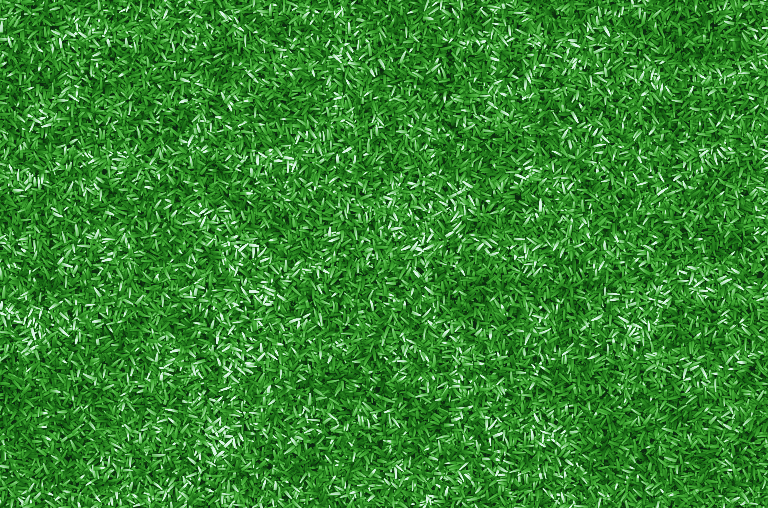
This texture is drawn by a WebGL 1 fragment shader. Its source:

```glsl
precision highp float;
// Dense artificial turf seen from above: short, glossy, randomly turned blades.
// Jittered grids of tapered blades are stacked from the dark floor upwards;
// each blade shades what lies below, and the final tone is mapped to greens.

uniform vec2 u_resolution;

const int LAYERS = 9;
const float CELL = 0.017;    // grid spacing, in canvas heights
const float SHADOW = 0.0034; // reach of the shade around a blade
const float CONTRAST = 1.36;

float hash(vec2 p) {
  return fract(sin(dot(p, vec2(127.1, 311.7))) * 43758.5453);
}

float valueNoise(vec2 p) {
  vec2 i = floor(p);
  vec2 f = fract(p);
  f = f * f * (3.0 - 2.0 * f);
  float low = mix(hash(i), hash(i + vec2(1.0, 0.0)), f.x);
  float high = mix(hash(i + vec2(0.0, 1.0)), hash(i + vec2(1.0, 1.0)), f.x);
  return mix(low, high, f.y);
}

vec2 rotate(vec2 p, float angle) {
  float c = cos(angle);
  float s = sin(angle);
  return vec2(c * p.x + s * p.y, c * p.y - s * p.x);
}

// Approximate distance to a blade lying along x, narrower at its tip.
float bladeDistance(vec2 p, float halfLength, float halfWidth) {
  float taper = mix(1.0, 0.55, smoothstep(-0.2, 1.0, p.x / halfLength));
  vec2 q = abs(p) - vec2(halfLength, halfWidth * taper);
  return length(max(q, 0.0)) + min(max(q.x, q.y), 0.0);
}

// Paints the blade of one cell over the tone gathered so far.
float paintBlade(float tone, vec2 p, vec2 cell, float depth, float pixel) {
  vec2 seed = cell + depth * vec2(37.3, 71.9);
  vec2 jitter = vec2(hash(seed), hash(seed + 5.3));
  float angle = 6.2832 * hash(seed + 11.7);
  float halfLength = mix(0.0085, 0.0135, hash(seed + 17.1));
  float halfWidth = mix(0.0021, 0.0033, hash(seed + 23.9));
  float brightness = hash(seed + 31.3);
  float bend = mix(-8.0, 8.0, hash(seed + 41.7));

  vec2 local = rotate(p - (cell + jitter) * CELL, angle);
  local.y += bend * local.x * local.x;
  float along = local.x / halfLength;
  float across = local.y / halfWidth;
  float d = bladeDistance(local, halfLength, halfWidth);

  float shade = 1.0 - 0.38 * (1.0 - smoothstep(0.0, SHADOW, d));
  float glint = step(0.88, hash(seed + 53.1))
              * (1.0 - smoothstep(0.1, 0.6, abs(along - 0.4)));
  float bladeTone = 0.25 + 0.37 * depth + 0.66 * (brightness - 0.5)
                  + 0.17 * along + 0.06 * across + 0.36 * glint * depth;
  float cover = 1.0 - smoothstep(-0.5 * pixel, 0.5 * pixel, d);
  return mix(tone * shade, max(bladeTone, 0.03), cover);
}

// Stacks all layers of blades at one point.
float turfTone(vec2 p, float pixel) {
  float tone = 0.05;
  vec2 home = floor(p / CELL);
  for (int layer = 0; layer < LAYERS; layer++) {
    float depth = float(layer) / float(LAYERS - 1);
    for (int y = -1; y <= 1; y++) {
      for (int x = -1; x <= 1; x++) {
        vec2 cell = home + vec2(float(x), float(y));
        tone = paintBlade(tone, p, cell, depth, pixel);
      }
    }
  }
  return tone;
}

// Maps tone to colour, from the gaps between blades to the glossy glints.
vec3 turfColor(float tone) {
  vec3 gap = vec3(0.04, 0.12, 0.08);
  vec3 deepGreen = vec3(0.05, 0.22, 0.05);
  vec3 darkGreen = vec3(0.08, 0.38, 0.07);
  vec3 midGreen = vec3(0.17, 0.53, 0.13);
  vec3 freshGreen = vec3(0.28, 0.69, 0.22);
  vec3 paleGreen = vec3(0.45, 0.77, 0.42);
  vec3 gloss = vec3(0.68, 0.87, 0.71);
  vec3 sparkle = vec3(0.86, 0.96, 0.90);
  vec3 color = mix(gap, deepGreen, smoothstep(-0.08, 0.05, tone));
  color = mix(color, darkGreen, clamp((tone - 0.05) / 0.14, 0.0, 1.0));
  color = mix(color, midGreen, clamp((tone - 0.19) / 0.27, 0.0, 1.0));
  color = mix(color, freshGreen, clamp((tone - 0.46) / 0.30, 0.0, 1.0));
  color = mix(color, paleGreen, clamp((tone - 0.76) / 0.20, 0.0, 1.0));
  color = mix(color, gloss, clamp((tone - 0.96) / 0.18, 0.0, 1.0));
  return mix(color, sparkle, clamp((tone - 1.14) / 0.22, 0.0, 1.0));
}

void main() {
  float pixel = 1.0 / u_resolution.y;
  vec2 p = gl_FragCoord.xy * pixel;
  vec2 centered = gl_FragCoord.xy / u_resolution - 0.5;

  // Tufts, wider patches and a slight falloff towards the corners.
  float tufts = mix(0.76, 1.24, valueNoise(rotate(p, 0.6) * 26.0));
  float patches = mix(0.87, 1.13, valueNoise(rotate(p, 0.3) * 10.0 + 7.0));
  float falloff = 1.03 - 0.25 * dot(centered, centered);
  float tone = turfTone(p, pixel) * tufts * patches * falloff;
  tone = 0.50 + CONTRAST * (tone - 0.41);

  gl_FragColor = vec4(turfColor(tone), 1.0);
}
```
